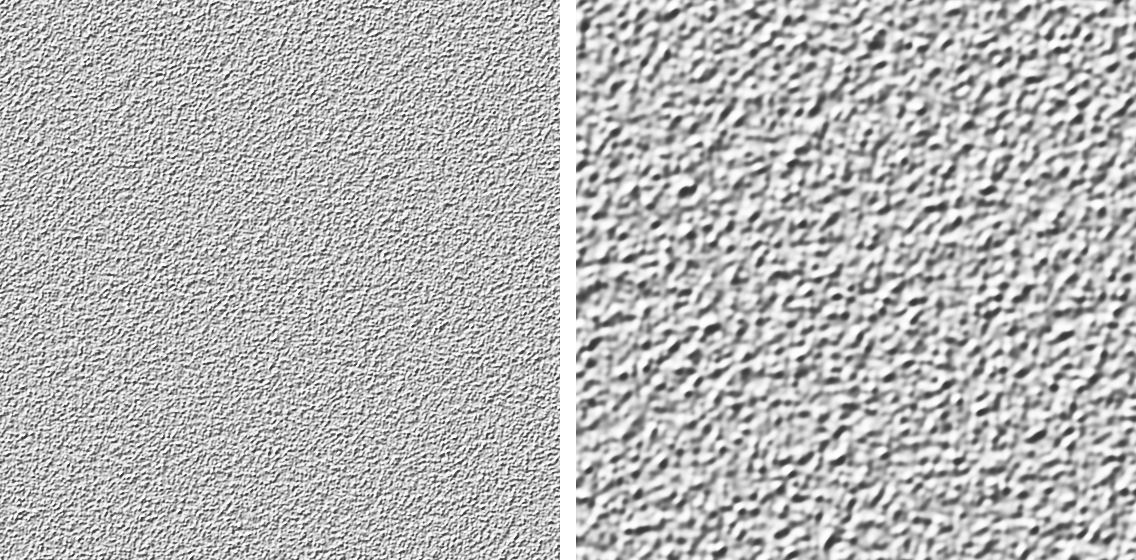
Left: the whole. Right: its middle third, enlarged.
A Shadertoy shader for this texture:

```glsl
// Fine embossed plaster: grey grain lit from the upper left.
#define LAYERS 6
#define COARSEST 143.0           // cells across the canvas in the first layer
#define LAYER_STEP 1.045         // growth of cell count per layer
#define BUMP_TIGHTNESS 5.0       // falloff of one bump, in cell units
#define LIGHT_DIR vec2(-0.58, 0.815)
#define MID_GREY 0.6
#define GREY_RANGE 0.4           // reach of the tone curve around the middle
#define BRIGHT_BIAS 0.4          // tone of level ground
#define CONTRAST 0.72

// Standard deviation of the slope of one layer of bumps
const float SLOPE_DEVIATION = 0.6;

float hash(vec2 p) {
    return fract(sin(dot(p, vec2(12.9898, 78.233))) * 43758.5453);
}

mat2 rotation(float angle) {
    float c = cos(angle), s = sin(angle);
    return mat2(c, s, -s, c);
}

// Slope towards the light of scattered Gaussian bumps and dents
float bumpSlope(vec2 p, vec2 light, float seed) {
    vec2 cell = floor(p);
    float slope = 0.0;
    for (int y = -1; y <= 1; y++) {
        for (int x = -1; x <= 1; x++) {
            vec2 id = cell + vec2(x, y);
            vec2 key = id + seed;
            vec2 center = id + vec2(hash(key), hash(key + 37.3));
            float height = mix(-0.5, 1.0, hash(key + 71.9));
            vec2 d = p - center;
            slope += height * dot(d, light) * exp(-BUMP_TIGHTNESS * dot(d, d));
        }
    }
    return 2.0 * BUMP_TIGHTNESS * slope;
}

void mainImage(out vec4 fragColor, in vec2 fragCoord) {
    vec2 uv = fragCoord / iResolution.y;
    vec2 light = normalize(LIGHT_DIR);

    // Turn each layer so that no grid direction shows
    float slope = 0.0;
    float frequency = COARSEST;
    for (int i = 0; i < LAYERS; i++) {
        float layer = float(i);
        mat2 turn = rotation(0.4 + 1.1 * layer);
        slope += bumpSlope(turn * uv * frequency, turn * light, 17.17 * layer);
        frequency *= LAYER_STEP;
    }
    slope /= SLOPE_DEVIATION * sqrt(float(LAYERS));

    // Soft tone curve: broad near-white crests, rarer dark creases
    float grey = MID_GREY + GREY_RANGE * tanh(BRIGHT_BIAS + CONTRAST * slope);
    fragColor = vec4(vec3(grey), 1.0);
}
```
